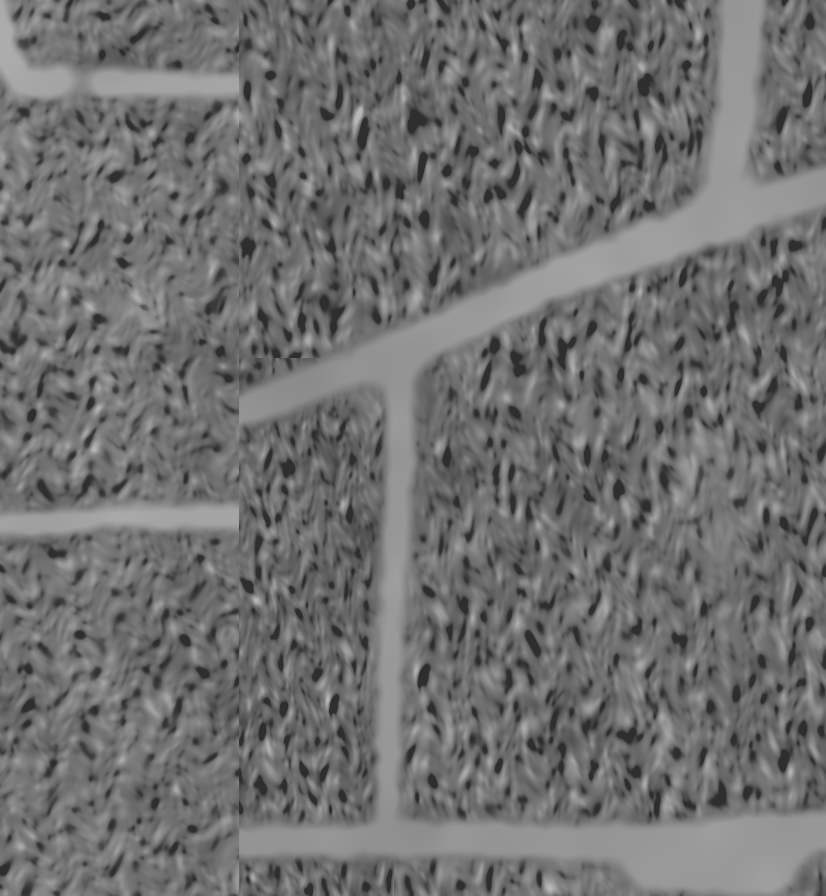
Give the GLSL for this texture, as a WebGL 2 fragment shader.

```glsl
#version 300 es
precision highp float;
// Two panels of grey rough stonework, parted by a hard vertical seam.
// Pale joints are soft polyline distances; the stone is sparse cellular
// bumps, lit from the upper left by differencing their height.
uniform vec2 u_resolution;
out vec4 fragColor;

const float ASPECT = 0.922;          // canvas width in units of its height
const float SEAM_X = 0.267;
const vec2 LIGHT_STEP = vec2(-0.30, 0.36);
const vec2 LEFT_GRAIN = vec2(62.0, 52.0);
const vec2 RIGHT_GRAIN = vec2(70.0, 40.0);
const vec2 FINE_GRAIN = vec2(88.0, 46.0);
const float LEFT_STONE = 0.445;
const float RIGHT_STONE = 0.425;
const float LEFT_JOINT = 0.645;
const float RIGHT_JOINT = 0.595;
const float RELIEF = 0.21;
const float PIT_DEPTH = 0.15;
const float JOINT_SOFT = 0.008;

vec3 hash3(vec2 c) {
  vec3 h = fract(vec3(c.xyx) * vec3(0.1031, 0.1030, 0.0973));
  h += dot(h, h.yxz + 33.33);
  return fract((h.xxy + h.yzz) * h.zyx);
}

// Sum of one signed, jittered bump per cell.
float bumps(vec2 q) {
  vec2 cell = floor(q), f = q - cell;
  float sum = 0.0;
  for (int j = -1; j <= 1; j++)
    for (int i = -1; i <= 1; i++) {
      vec2 o = vec2(i, j);
      vec3 h = hash3(cell + o + 100.0);
      vec2 d = o + h.xy - f;
      sum += (2.0 * h.z - 1.0) * exp(-5.5 * dot(d, d));
    }
  return sum;
}

// Lit relief of the stone, with the deep shaded sides pushed darker.
float stoneRelief(vec2 p, vec2 grain, float lean) {
  vec2 q = vec2(p.x + lean * p.y, p.y) * grain;
  q += 0.28 * sin(q.yx * vec2(1.3, 1.7) + 2.0 * sin(q * 0.37));
  float coarse = bumps(q) - bumps(q + LIGHT_STEP);
  vec2 r = q * 1.9 + 37.0;
  float fine = bumps(r) - bumps(r + LIGHT_STEP);
  float lit = coarse + 0.45 * fine;
  return RELIEF * lit - PIT_DEPTH * smoothstep(0.15, 0.75, -lit);
}

// Distance to a segment whose radius runs from ra to rb.
float taper(vec2 p, vec2 a, vec2 b, float ra, float rb) {
  vec2 s = b - a;
  float t = clamp(dot(p - a, s) / dot(s, s), 0.0, 1.0);
  return length(p - a - s * t) - mix(ra, rb, t);
}

float path(vec2 p, vec2 a, vec2 b, vec2 c, vec2 d, float ra, float rb) {
  float rm = 0.5 * (ra + rb);
  return min(taper(p, a, b, ra, rm), min(taper(p, b, c, rm, rm), taper(p, c, d, rm, rb)));
}

float softMin(float a, float b, float k) {
  float h = max(k - abs(a - b), 0.0) / k;
  return min(a, b) - 0.25 * h * h * k;
}

float patchAt(vec2 p, vec2 c, vec2 size) {
  vec2 d = (p - c) / size;
  return exp(-dot(d, d));
}

float leftPanel(vec2 p, float ragged, float mottle) {
  float upper = path(p, vec2(-0.01, 1.02), vec2(0.005, 0.94), vec2(0.025, 0.909), vec2(0.065, 0.909), 0.014, 0.019);
  upper = softMin(upper, taper(p, vec2(0.115, 0.907), vec2(0.29, 0.904), 0.015, 0.012), 0.03);
  float lower = path(p, vec2(-0.02, 0.414), vec2(0.07, 0.417), vec2(0.125, 0.423), vec2(0.29, 0.422), 0.010, 0.014);
  float joint = min(upper, lower) + ragged;
  float pale = patchAt(p, vec2(0.05, 0.68), vec2(0.035, 0.025))
             + patchAt(p, vec2(0.16, 0.66), vec2(0.05, 0.035))
             + patchAt(p, vec2(0.145, 0.15), vec2(0.025, 0.03))
             + patchAt(p, vec2(0.255, 0.04), vec2(0.02, 0.07));
  float stone = LEFT_STONE + 0.07 * mottle + 0.06 * pale;
  stone += stoneRelief(p, LEFT_GRAIN, 0.12) * (0.82 - 0.2 * pale) * smoothstep(-0.01, 0.018, joint);
  float tone = LEFT_JOINT + 0.03 * mottle + 0.03 * patchAt(p, vec2(0.0, 0.95), vec2(0.04, 0.06));
  return mix(tone, stone, smoothstep(-JOINT_SOFT, JOINT_SOFT, joint));
}

float rightPanel(vec2 p, float ragged, float mottle) {
  // Joints: rising diagonal, upright above, upright below, base course.
  float diagonal = path(p, vec2(0.25, 0.535), vec2(0.443, 0.607), vec2(0.625, 0.690), vec2(0.794, 0.753), 0.018, 0.026);
  diagonal = min(diagonal, taper(p, vec2(0.794, 0.753), vec2(0.94, 0.798), 0.026, 0.019));
  float above = path(p, vec2(0.832, 1.03), vec2(0.823, 0.883), vec2(0.812, 0.82), vec2(0.805, 0.766), 0.025, 0.021);
  float below = path(p, vec2(0.445, 0.596), vec2(0.447, 0.479), vec2(0.436, 0.271), vec2(0.431, 0.075), 0.018, 0.011);
  float base = path(p, vec2(0.25, 0.061), vec2(0.52, 0.064), vec2(0.73, 0.058), vec2(0.94, 0.073), 0.017, 0.022);
  float spill = taper(p, vec2(0.73, 0.035), vec2(0.85, 0.04), 0.028, 0.043);
  float joint = softMin(softMin(diagonal, above, 0.03), softMin(below, softMin(base, spill, 0.03), 0.02), 0.03);
  joint += ragged;
  // Stone: finer and darker in the lower left block, worn in pale patches.
  bool fineBlock = p.x < 0.44 && p.y < 0.6;
  float worn = patchAt(p, vec2(0.80, 0.42), vec2(0.055, 0.11)) + 0.7 * patchAt(p, vec2(0.66, 0.38), vec2(0.07, 0.025))
             + patchAt(p, vec2(0.70, 0.02), vec2(0.07, 0.035));
  float shade = patchAt(p, vec2(0.482, 0.55), vec2(0.02, 0.045)) + 0.6 * patchAt(p, vec2(0.54, 0.69), vec2(0.05, 0.025));
  float stone = RIGHT_STONE - (fineBlock ? 0.025 : 0.0) + 0.07 * mottle + 0.05 * worn - 0.03 * shade;
  float strength = (1.05 - 0.45 * min(worn, 1.0)) * (1.0 - 0.6 * min(shade, 1.0));
  stone += stoneRelief(p, fineBlock ? FINE_GRAIN : RIGHT_GRAIN, 0.18) * strength * smoothstep(-0.008, 0.022, joint);
  float tone = RIGHT_JOINT + 0.03 * mottle + 0.035 * patchAt(p, vec2(0.68, 0.71), vec2(0.17, 0.1));
  tone -= 0.05 * patchAt(p, vec2(0.35, 0.58), vec2(0.10, 0.06)) + 0.025 * patchAt(p, vec2(0.42, 0.06), vec2(0.2, 0.05));
  return mix(tone, stone, smoothstep(-JOINT_SOFT, JOINT_SOFT, joint));
}

void main() {
  vec2 p = gl_FragCoord.xy / u_resolution * vec2(ASPECT, 1.0);
  float mottle = bumps(p * 16.0 + 5.0);
  float ragged = 0.004 * bumps(p * 45.0) + 0.003 * mottle;
  float seam = smoothstep(-0.5, 0.5, (p.x - SEAM_X) * u_resolution.x / ASPECT);
  float grey = mix(leftPanel(p, ragged, mottle), rightPanel(p, ragged, mottle), seam);
  fragColor = vec4(vec3(clamp(grey, 0.18, 0.72)), 1.0);
}
```
